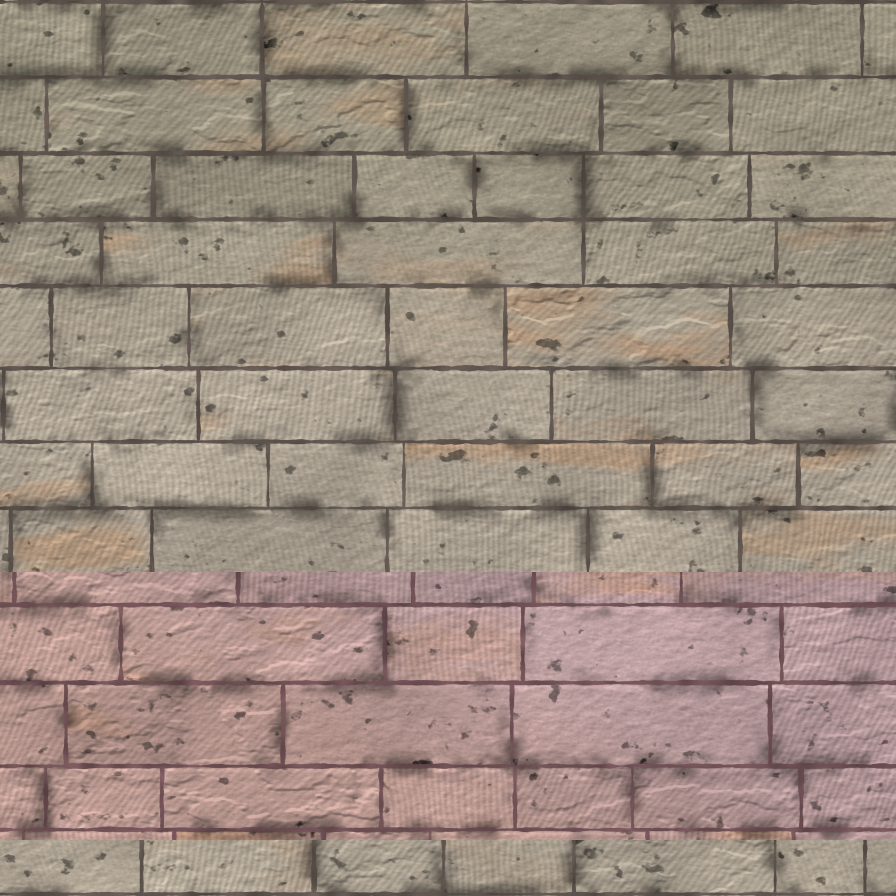
Give the GLSL for this texture, as a WebGL 2 fragment shader.

```glsl
#version 300 es
precision highp float;
// Weathered sandstone block wall in uneven courses, with a rose-tinted band near the bottom.
uniform vec2 u_resolution;
out vec4 outColor;

const int COURSES = 14;
const int ROSE_FIRST = 8;
const int ROSE_LAST = 12;
const float WALL_END = 0.998;
const float JOINT_HALF_WIDTH = 0.0019;

// Each course: top edge measured downwards, number of blocks, position of one joint
const vec3 COURSE[COURSES] = vec3[COURSES](
  vec3(0.002, 5, 0.115), vec3(0.086, 5, 0.052), vec3(0.171, 6, 0.023),
  vec3(0.245, 4, 0.113), vec3(0.319, 5, 0.211), vec3(0.411, 5, 0.004),
  vec3(0.493, 5, 0.103), vec3(0.567, 5, 0.012), vec3(0.638, 5, 0.016),
  vec3(0.675, 4, 0.135), vec3(0.762, 4, 0.316), vec3(0.855, 6, 0.051),
  vec3(0.926, 6, 0.026), vec3(0.9375, 6, 0.158));

const vec3 OLIVE_STONE = vec3(0.59, 0.56, 0.49);
const vec3 PALE_STONE = vec3(0.67, 0.63, 0.57);
const vec3 ROSE_STONE = vec3(0.72, 0.59, 0.56);
const vec3 MAUVE_STONE = vec3(0.70, 0.59, 0.60);
const vec3 OCHRE_STAIN = vec3(0.72, 0.54, 0.40);
const vec3 GREY_JOINT = vec3(0.34, 0.30, 0.28);
const vec3 ROSE_JOINT = vec3(0.41, 0.29, 0.31);

struct Block {
  vec2 id;       // block number and course number
  float side;    // distance to the nearest upright joint
  float top;     // distance to the bed joint above
  float bottom;  // distance to the bed joint below
};

float hash(vec2 p) {
  vec3 q = fract(p.xyx * 0.1031);
  q += dot(q, q.yzx + 33.33);
  return fract((q.x + q.y) * q.z);
}

float noise(vec2 p) {
  vec2 i = floor(p), f = fract(p);
  f = f * f * (3.0 - 2.0 * f);
  return mix(mix(hash(i), hash(i + vec2(1, 0)), f.x),
             mix(hash(i + vec2(0, 1)), hash(i + vec2(1, 1)), f.x), f.y);
}

float fbm(vec2 p) {
  float sum = 0.0, gain = 0.53;
  for (int i = 0; i < 4; i++) {
    sum += gain * noise(p);
    p = mat2(1.6, 1.2, -1.2, 1.6) * p + 7.3;
    gain *= 0.5;
  }
  return sum;
}

// Uneven joint position, counted in block widths; the first joint stays fixed
float jointAt(float k, float count, float row) {
  float n = mod(k, count);
  return k + (n < 0.5 ? 0.0 : 0.56 * (hash(vec2(n, row) + 41.0) - 0.5));
}

Block findBlock(vec2 p) {
  int row = 0;
  for (int i = 1; i < COURSES; i++) if (p.y >= COURSE[i].x) row = i;
  float count = COURSE[row].y, r = float(row);
  float t = fract(p.x - COURSE[row].z) * count;
  float k = floor(t);
  if (t < jointAt(k, count, r)) k -= 1.0;
  else if (t > jointAt(k + 1.0, count, r)) k += 1.0;
  float side = min(t - jointAt(k, count, r), jointAt(k + 1.0, count, r) - t) / count;
  // The band is cut straight across its blocks, without a bed joint
  bool cutAbove = row == ROSE_FIRST || row == ROSE_LAST + 1;
  bool cutBelow = row == ROSE_FIRST - 1 || row == ROSE_LAST;
  float end = row == COURSES - 1 ? WALL_END : COURSE[row + 1].x;
  return Block(vec2(mod(k, count), r), side,
               cutAbove ? 1.0 : abs(p.y - COURSE[row].x),
               cutBelow ? 1.0 : abs(end - p.y));
}

// Stone surface: fine grain, flaked terraces and slanted chisel strokes
float relief(vec2 p, float seed, float rough) {
  float grain = fbm(p * vec2(90.0, 140.0));
  float flakes = smoothstep(0.48, 0.60, fbm(p * vec2(17.0, 36.0) + seed * 57.0));
  float angle = mix(-0.6, 0.9, seed);
  float strokes = sin(900.0 * dot(p, vec2(cos(angle), sin(angle))) + 5.0 * noise(p * 30.0));
  return 0.55 * grain + rough * flakes + 0.07 * (1.0 - rough) * strokes;
}

vec3 stoneColor(vec2 p, Block b, bool rose) {
  float seed = hash(b.id + 3.0);
  vec3 grey = mix(OLIVE_STONE, PALE_STONE, smoothstep(0.12, 0.48, p.y));
  vec3 pink = mix(ROSE_STONE, MAUVE_STONE, smoothstep(0.2, 0.8, p.x + 2.0 * (0.77 - p.y)));
  vec3 color = (rose ? pink : grey) * (0.95 + 0.09 * seed);
  float veins = fbm(p * vec2(7.0, 24.0) + seed * 31.0);
  float stained = smoothstep(0.45, 0.9, hash(b.id + 19.0));
  color = mix(color, OCHRE_STAIN, 0.45 * stained * smoothstep(0.48, 0.72, veins));
  return color * (0.90 + 0.20 * fbm(p * 11.0 + 4.0));
}

void main() {
  vec2 p = gl_FragCoord.xy / u_resolution;
  p.y = 1.0 - p.y;
  float pixel = 1.0 / min(u_resolution.x, u_resolution.y);
  Block b = findBlock(p);
  bool rose = int(b.id.y) >= ROSE_FIRST && int(b.id.y) <= ROSE_LAST;
  float seed = hash(b.id + 11.0);
  float rough = mix(0.12, 0.65, seed * seed);
  float edge = min(b.side, min(b.top, b.bottom));

  // Stone lit from the upper left
  vec3 color = stoneColor(p, b, rose);
  float slope = relief(p, seed, rough) - relief(p - vec2(0.0014, 0.0020), seed, rough);
  color *= 1.0 + clamp(0.75 * slope, -0.28, 0.20);

  // Pits, grimy worn margins and a pale upper arris
  float pits = smoothstep(0.72, 0.82, fbm(p * vec2(48.0, 62.0) + seed * 13.0));
  float grime = (1.0 - smoothstep(0.0, 0.022, edge)) * smoothstep(0.42, 0.72, fbm(p * 26.0));
  color *= 1.0 - 0.40 * pits - 0.42 * grime;
  float arris = smoothstep(0.002, 0.004, b.top) * (1.0 - smoothstep(0.004, 0.009, b.top));
  color *= 1.0 + 0.09 * arris;

  // Ragged recessed joints
  float ragged = edge + 0.0036 * (fbm(p * 75.0) - 0.5);
  float width = JOINT_HALF_WIDTH * (0.7 + 0.7 * noise(p * 9.0));
  float joint = 1.0 - smoothstep(width - pixel * 0.6, width + pixel * 0.8, ragged);
  vec3 jointColor = (rose ? ROSE_JOINT : GREY_JOINT) * (0.8 + 0.4 * noise(p * 60.0));
  color = mix(color, jointColor, joint * 0.9);
  outColor = vec4(color, 1.0);
}
```
